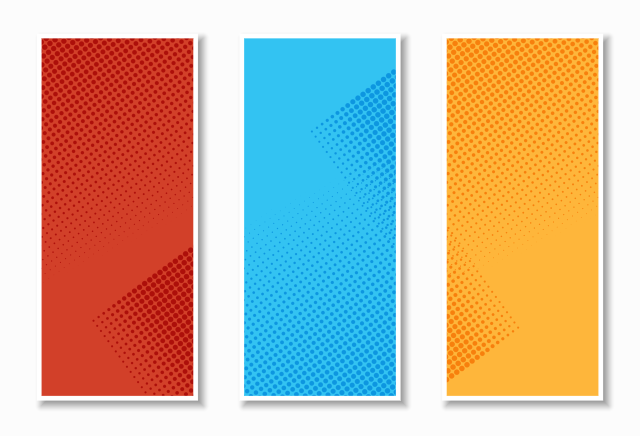
Give the GLSL for this background, as a Shadertoy shader.

```glsl
const float PITCH = 0.4646;                 // distance between panel centres
const float CENTER_Y = 0.502;
const vec2 PANEL_HALF = vec2(0.174, 0.410);
const float FRAME = 0.0108;
const vec2 SHADOW_SHIFT = vec2(0.011, -0.011);
const float SHADOW_BLUR = 0.017;
const float SHADOW_STRENGTH = 0.42;
const float DOT_SPACING = 0.0145;
const float DOT_MAX = 0.43;                 // radius as a share of the spacing
const float GRID_ANGLE = 0.628;
const float FADE_ANGLE = 0.45;
const float FADE_LENGTH = 0.50;
const float PATCH_FADE = 0.16;
const vec3 PAPER = vec3(0.988);
const vec3 FRAME_COLOR = vec3(1.0);
const vec3 RED = vec3(0.825, 0.25, 0.16);
const vec3 RED_DOT = vec3(0.68, 0.06, 0.04);
const vec3 BLUE = vec3(0.20, 0.765, 0.95);
const vec3 BLUE_DOT = vec3(0.05, 0.59, 0.88);
const vec3 ORANGE = vec3(0.995, 0.715, 0.23);
const vec3 ORANGE_DOT = vec3(0.97, 0.50, 0.05);

float boxDistance(vec2 p, vec2 halfSize) {
    vec2 d = abs(p) - halfSize;
    return length(max(d, 0.0)) + min(max(d.x, d.y), 0.0);
}

// Turns the axes counterclockwise by the given angle
vec2 toAxes(vec2 p, float angle) {
    float c = cos(angle), s = sin(angle);
    return vec2(c * p.x + s * p.y, c * p.y - s * p.x);
}

float fill(float d, float pixel) {
    return 1.0 - smoothstep(-0.7 * pixel, 0.7 * pixel, d);
}

// Round dot in its grid cell; radius is a share of the spacing
float halftone(vec2 grid, float radius, float pixel) {
    vec2 cell = (fract(grid / DOT_SPACING) - 0.5) * DOT_SPACING;
    float visible = smoothstep(0.0, 0.08, radius);
    return visible * fill(length(cell) - radius * DOT_SPACING, pixel);
}

// Dots that grow along the tilted fade axis; side flips the direction
float fadingDots(vec2 p, float start, float side, float pixel) {
    float along = side * toAxes(p - vec2(0.0, start), FADE_ANGLE).y;
    float growth = pow(clamp(along / FADE_LENGTH, 0.0, 1.0), 0.65);
    return halftone(toAxes(p, GRID_ANGLE), DOT_MAX * growth, pixel);
}

// Corner of a tilted square filled with dots; side turns it half around
float cornerDots(vec2 p, vec2 corner, float side, float pixel) {
    vec2 q = side * toAxes(p - corner, GRID_ANGLE);
    vec2 center = (floor(q / DOT_SPACING) + 0.5) * DOT_SPACING;
    float inside = step(0.0, center.x) * step(center.y, 0.0);
    float growth = smoothstep(-0.03, PATCH_FADE, center.x);
    return inside * halftone(q, DOT_MAX * mix(0.3, 1.0, growth), pixel);
}

void mainImage(out vec4 fragColor, in vec2 fragCoord) {
    float pixel = 1.0 / iResolution.y;
    vec2 p = fragCoord * pixel - vec2(0.5 * iResolution.x * pixel, CENTER_Y);

    // Pick the panel and its local coordinates
    float index = clamp(floor(p.x / PITCH + 0.5), -1.0, 1.0);
    p.x -= index * PITCH;

    // Panel settings, starting with the left one
    vec3 base = RED, ink = RED_DOT;
    vec2 corner = vec2(-0.065, -0.236);
    float fadeStart = -0.0755, fadeSide = 1.0, cornerSide = 1.0;
    if (index > 0.5) {
        base = ORANGE;
        ink = ORANGE_DOT;
        corner = vec2(0.0, -0.255);
        fadeStart = -0.085;
        cornerSide = -1.0;
    } else if (index > -0.5) {
        base = BLUE;
        ink = BLUE_DOT;
        corner = vec2(-0.0287, 0.198);
        fadeStart = 0.0755;
        fadeSide = -1.0;
    }

    // Dotted panel surface
    float dots = max(fadingDots(p, fadeStart, fadeSide, pixel),
                     cornerDots(p, corner, cornerSide, pixel));
    vec3 panel = mix(base, ink, dots);

    // Paper, soft shadow, frame and panel from back to front
    vec2 frameHalf = PANEL_HALF + FRAME;
    float shade = 1.0 - smoothstep(-SHADOW_BLUR, SHADOW_BLUR,
                                   boxDistance(p - SHADOW_SHIFT, frameHalf));
    vec3 color = PAPER * (1.0 - SHADOW_STRENGTH * shade);
    color = mix(color, FRAME_COLOR, fill(boxDistance(p, frameHalf), pixel));
    color = mix(color, panel, fill(boxDistance(p, PANEL_HALF), pixel));
    fragColor = vec4(color, 1.0);
}
```
